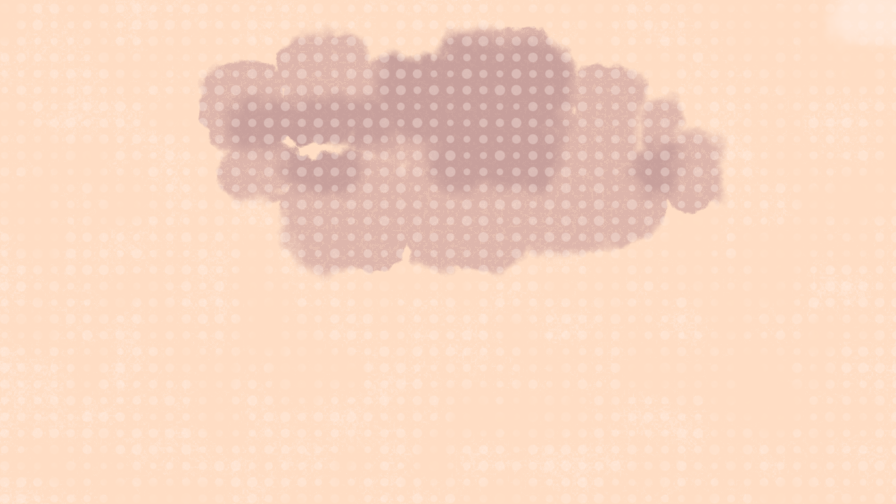
Write a Shadertoy shader that draws this background.

```glsl
const vec3 PAPER = vec3(1.0, 0.868, 0.768);
const vec3 PALE_WASH = vec3(0.872, 0.715, 0.674);
const vec3 DARK_WASH = vec3(0.785, 0.628, 0.612);
const vec3 CREAM = vec3(1.0, 0.94, 0.91);

// The canvas is 9 units high; lengths below use that scale.
const float CANVAS_HEIGHT = 9.0;
const vec2 DOT_SPACING = vec2(0.2948, 0.2917);
const vec2 DOT_ORIGIN = vec2(0.083, 0.097);
const float DOT_RADIUS = 0.075;
const float DOT_VARIATION = 0.018;
const float DOT_OPACITY = 0.34;
const float EDGE_WOBBLE = 0.42;
const float GRAIN_SCALE = 26.0;
const float GRAIN_STRENGTH = 0.22;

// Each puff holds its centre, then its half size.
const vec4 PALE_PUFFS[12] = vec4[12](
    vec4(4.38, 7.08, 0.80, 0.83), vec4(5.79, 7.44, 0.84, 1.02),
    vec4(4.63, 5.98, 0.66, 0.50), vec4(6.25, 5.25, 1.17, 1.08),
    vec4(8.33, 5.35, 1.25, 1.25), vec4(8.96, 6.92, 1.40, 1.56),
    vec4(7.19, 7.02, 1.04, 1.00), vec4(10.0, 5.46, 1.15, 0.96),
    vec4(10.83, 6.71, 0.67, 1.15), vec4(11.04, 5.56, 0.94, 0.90),
    vec4(11.79, 6.40, 0.42, 0.79), vec4(12.33, 5.96, 0.56, 0.73));
const vec4 DARK_PUFFS[5] = vec4[5](
    vec4(5.63, 6.81, 1.50, 0.46), vec4(8.44, 7.38, 1.75, 0.88),
    vec4(8.85, 6.29, 1.15, 0.67), vec4(5.73, 6.08, 0.67, 0.50),
    vec4(11.71, 5.98, 0.38, 0.46));
const vec4 CORNER_PUFF = vec4(15.8, 8.75, 0.95, 0.50);

float hash(vec2 p) {
    vec3 q = fract(vec3(p.xyx) * 0.1031);
    q += dot(q, q.yzx + 33.33);
    return fract((q.x + q.y) * q.z);
}

float noise(vec2 p) {
    vec2 cell = floor(p), f = fract(p);
    f = f * f * (3.0 - 2.0 * f);
    return mix(mix(hash(cell), hash(cell + vec2(1, 0)), f.x),
               mix(hash(cell + vec2(0, 1)), hash(cell + vec2(1, 1)), f.x), f.y);
}

float fbm(vec2 p) {
    float sum = 0.0, amplitude = 0.5;
    for (int i = 0; i < 5; i++) {
        sum += amplitude * noise(p);
        p = mat2(1.6, 1.2, -1.2, 1.6) * p + 7.3;
        amplitude *= 0.5;
    }
    return sum / 0.96875;
}

// Signed distance to a box with generously rounded corners
float puffDistance(vec2 p, vec4 puff) {
    float corner = 0.8 * min(puff.z, puff.w);
    vec2 q = abs(p - puff.xy) - puff.zw + corner;
    return length(max(q, 0.0)) + min(max(q.x, q.y), 0.0) - corner;
}

float dotMask(vec2 p, float pixel) {
    vec2 grid = (p - DOT_ORIGIN) / DOT_SPACING + 0.5;
    vec2 cell = floor(grid);
    float radius = DOT_RADIUS + DOT_VARIATION * (2.0 * hash(cell + 11.0) - 1.0);
    float d = length((fract(grid) - 0.5) * DOT_SPACING) - radius;
    return 1.0 - smoothstep(-pixel, pixel, d);
}

void mainImage(out vec4 fragColor, in vec2 fragCoord) {
    float pixel = CANVAS_HEIGHT / iResolution.y;
    vec2 p = fragCoord * pixel;
    float wobble = EDGE_WOBBLE * (fbm(p * 3.0) - 0.5);
    float mottle = fbm(p * 1.3 + 40.0);
    float grain = fbm(p * GRAIN_SCALE);

    // Paper with faint lighter blotches and a pale corner cloud
    float blotch = smoothstep(0.5, 0.85, mottle * 0.5 + grain * 0.5);
    vec3 color = mix(PAPER, CREAM, 0.4 * blotch);
    float corner = 1.0 - smoothstep(-0.25, 0.2, puffDistance(p, CORNER_PUFF) + wobble);
    color = mix(color, CREAM, 0.5 * corner);

    // Cloud layers
    float paleDistance = 1e3, darkDistance = 1e3;
    for (int i = 0; i < 12; i++)
        paleDistance = min(paleDistance, puffDistance(p, PALE_PUFFS[i]));
    for (int i = 0; i < 5; i++)
        darkDistance = min(darkDistance, puffDistance(p, DARK_PUFFS[i]));
    float softness = mix(0.04, 0.17, smoothstep(0.35, 0.65, mottle));
    float pale = 1.0 - smoothstep(-softness, softness, paleDistance + wobble);
    float dark = 1.0 - smoothstep(-0.22, 0.24, darkDistance + wobble);
    vec3 wash = mix(PALE_WASH, DARK_WASH, dark);

    // Dry grain shows paper through the thinner paint
    float speckle = smoothstep(0.5, 0.75, grain) * (1.0 - 0.7 * dark);
    wash = mix(wash, PAPER, GRAIN_STRENGTH * speckle);
    color = mix(color, wash, pale);

    // Halftone dots, more worn on the bare paper
    float wear = mix(smoothstep(0.2, 0.6, mottle), 1.0, pale);
    color = mix(color, CREAM, DOT_OPACITY * wear * dotMask(p, pixel));
    fragColor = vec4(color, 1.0);
}
```
